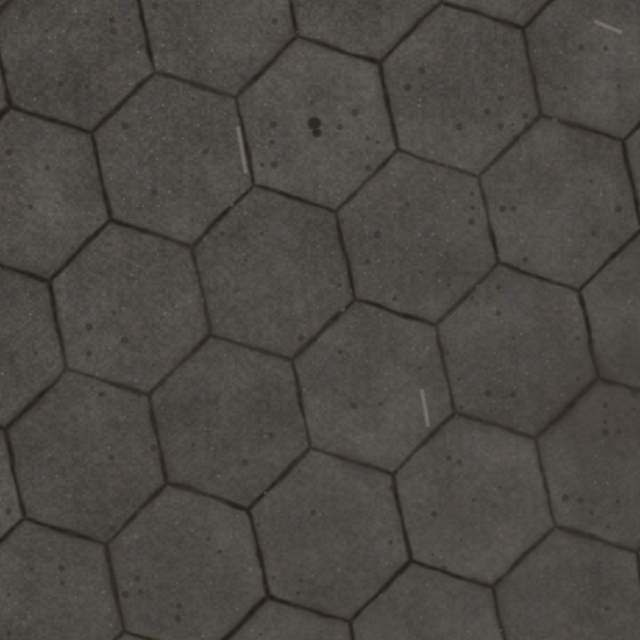
Write a WebGL 1 fragment shader that draws this texture.

```glsl
precision highp float;
uniform vec2 u_resolution;

#define ROW_STEP vec2(0.2243, 0.0547)
#define COLUMN_STEP vec2(-0.0677, -0.2324)
#define TILE_CENTER vec2(0.427, 0.574)
#define TILE_PITCH 0.235
#define JOINT_HALF_WIDTH 0.0036
#define EDGE_WOBBLE 0.006
#define GRAIN 0.075
#define BLOTCH 0.085
#define STONE vec3(0.305, 0.293, 0.275)
#define JOINT vec3(0.155, 0.143, 0.122)
#define DIRT vec3(0.235, 0.210, 0.180)
#define PALE vec3(0.50, 0.48, 0.45)

float hash(vec2 p) {
  return fract(sin(dot(p, vec2(127.1, 311.7))) * 43758.55);
}

float noise(vec2 p) {
  vec2 i = floor(p), f = fract(p);
  f = f * f * (3.0 - 2.0 * f);
  return mix(mix(hash(i), hash(i + vec2(1.0, 0.0)), f.x),
             mix(hash(i + vec2(0.0, 1.0)), hash(i + 1.0), f.x), f.y);
}

float fbm(vec2 p) {
  float sum = 0.0, amp = 0.5;
  for (int i = 0; i < 4; i++) {
    sum += amp * noise(p);
    p = mat2(1.6, 1.2, -1.2, 1.6) * p + 7.3;
    amp *= 0.5;
  }
  return sum / 0.9375;
}

// Maps the skewed paving lattice onto regular hexagons of unit pitch
vec2 toHexSpace(vec2 p) {
  vec2 a = ROW_STEP, c = COLUMN_STEP;
  float det = a.x * c.y - a.y * c.x;
  float i = (p.x * c.y - p.y * c.x) / det;
  float j = (a.x * p.y - a.y * p.x) / det;
  return vec2(i - 0.5 * j, 0.8660 * j);
}

// Returns the tile id in xy and the distance to its edge in z
vec3 hexTile(vec2 q) {
  vec2 s = vec2(1.0, 1.7321);
  vec2 a = mod(q + 0.5 * s, s) - 0.5 * s;
  vec2 b = mod(q, s) - 0.5 * s;
  vec2 local = dot(a, a) < dot(b, b) ? a : b;
  vec2 m = abs(local);
  float edge = 0.5 - max(m.x, dot(m, vec2(0.5, 0.8660)));
  return vec3(floor((q - local) * vec2(2.0, 1.1547) + 0.5), edge * TILE_PITCH);
}

// One randomly sized dot in some cells of a grid
float specks(vec2 p, float scale, float density) {
  vec2 g = p * scale, cell = floor(g);
  vec2 spot = 0.3 + 0.4 * vec2(hash(cell + 3.1), hash(cell + 8.7));
  float radius = mix(0.08, 0.28, hash(cell + 5.3));
  float d = length(fract(g) - spot) - radius;
  return step(hash(cell), density) * smoothstep(0.12, -0.12, d);
}

float segment(vec2 p, vec2 a, vec2 b) {
  vec2 ab = b - a;
  return length(p - a - ab * clamp(dot(p - a, ab) / dot(ab, ab), 0.0, 1.0));
}

void main() {
  vec2 p = gl_FragCoord.xy / u_resolution.y;
  float px = 1.0 / u_resolution.y;

  // Tiles with slightly crooked edges
  vec2 wobble = vec2(fbm(p * 24.0), fbm(p * 24.0 + 31.0)) - 0.5;
  vec3 tile = hexTile(toHexSpace(p + EDGE_WOBBLE * wobble - TILE_CENTER));
  float edge = tile.z;

  // Stone: tone per tile, blotches and grain, coarser to the upper left
  float rough = mix(0.75, 1.2, smoothstep(-0.7, 0.7, p.y - p.x));
  float tone = 0.016 * (hash(tile.xy) - 0.5);
  tone += BLOTCH * (fbm(p * 14.0 + 4.0 * tile.xy) - 0.5);
  tone += GRAIN * rough * (0.6 * noise(p * 230.0) + 0.4 * noise(p * 110.0 + 9.0) - 0.5);
  vec3 color = STONE + tone;
  color += 0.012 * (noise(p * 45.0 + 60.0) - 0.5) * vec3(1.0, 0.1, -1.0);

  // Pits and pale chips
  color = mix(color, DIRT * 0.8, 0.55 * specks(p, 48.0, 0.07));
  color = mix(color, PALE, 0.28 * rough * specks(p + 0.37, 95.0, 0.07));

  // Brown soil patch and dirt gathered along the edges
  float soil = smoothstep(0.13, 0.02, length(p - vec2(0.95, 0.37)) + 0.08 * (fbm(p * 18.0) - 0.5));
  float grime = smoothstep(0.018, 0.0, edge) * smoothstep(0.3, 0.7, fbm(p * 20.0 + 15.0));
  color = mix(color, DIRT, 0.4 * soil + 0.6 * grime);

  // Joints of uneven width and depth
  float width = JOINT_HALF_WIDTH * mix(0.55, 1.35, noise(p * 38.0 + 2.0));
  float depth = mix(0.65, 1.0, smoothstep(0.3, 0.6, fbm(p * 7.0 + 40.0)));
  depth *= 1.0 - 0.4 * soil;
  float joint = smoothstep(width + 0.0022 + px, width - 0.0022 - px, edge);
  vec3 filling = JOINT + 0.05 * (noise(p * 120.0) - 0.5);
  filling = mix(filling, PALE, 0.5 * specks(p + 0.11, 60.0, 0.06));
  color = mix(color, filling, joint * depth);

  // Dark two-lobed stain
  float stain = min(length(p - vec2(0.491, 0.807)) - 0.010,
                    length(p - vec2(0.495, 0.793)) - 0.007);
  color = mix(color, JOINT, 0.85 * smoothstep(0.002 + px, -0.002 - px, stain));

  // Pale twigs
  for (int i = 0; i < 3; i++) {
    float n = float(i);
    vec2 middle = fract(vec2(0.378, 0.766) + n * vec2(0.286, -0.404));
    float angle = 1.75 + 0.5 * n * (n - 1.0);
    vec2 reach = (0.034 - 0.007 * n) * vec2(cos(angle), sin(angle));
    float d = segment(p + 0.3 * EDGE_WOBBLE * wobble, middle - reach, middle + reach) - 0.0028;
    color = mix(color, PALE, 0.75 * smoothstep(0.0015 + px, -0.0015 - px, d));
  }

  gl_FragColor = vec4(color, 1.0);
}
```
